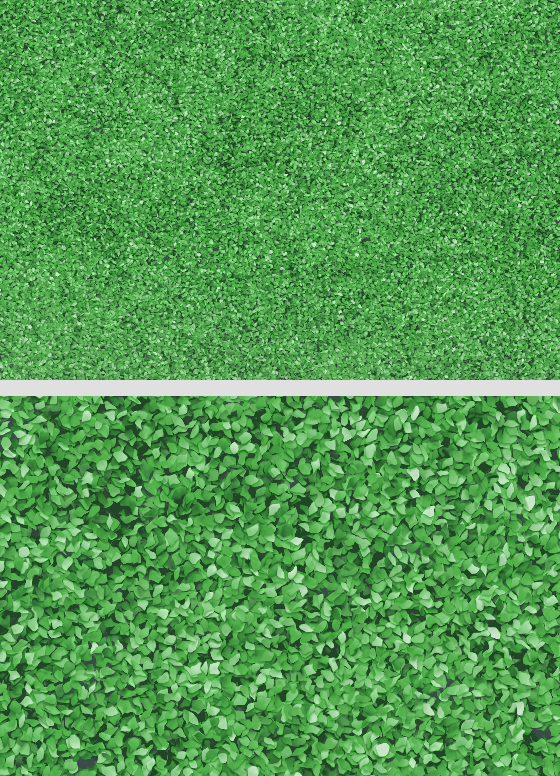
Top, the full canvas; bottom, a detail of the centre.
Reproduce this texture procedurally as a Shadertoy shader.

```glsl
// Artificial turf seen from above: a dense pile of tiny ragged green flakes.
// Layers of randomly turned flakes are stacked from dark to light, each
// casting a soft shadow; a tone ramp then turns the pile into colour.

vec3 hash3(vec3 p) {
    p = fract(p * vec3(0.1031, 0.1030, 0.0973));
    p += dot(p, p.yxz + 33.33);
    return fract((p.xxy + p.yxx) * p.zyx);
}

float valueNoise(vec2 p) {
    vec2 cell = floor(p), f = fract(p);
    f = f * f * (3.0 - 2.0 * f);
    float a = hash3(vec3(cell, 7.0)).x;
    float b = hash3(vec3(cell + vec2(1, 0), 7.0)).x;
    float c = hash3(vec3(cell + vec2(0, 1), 7.0)).x;
    float d = hash3(vec3(cell + vec2(1, 1), 7.0)).x;
    return mix(mix(a, b, f.x), mix(c, d, f.x), f.y);
}

// Tone 0 is a deep gap, 1 a lit flake, and above that a pale glint.
vec3 turfColor(float tone) {
    vec3 gap = vec3(0.13, 0.27, 0.15);
    vec3 shade = vec3(0.18, 0.44, 0.19);
    vec3 mid = vec3(0.23, 0.56, 0.23);
    vec3 lit = vec3(0.33, 0.70, 0.30);
    vec3 pale = vec3(0.48, 0.78, 0.47);
    vec3 glint = vec3(0.74, 0.90, 0.74);
    vec3 color = mix(gap, shade, clamp(tone / 0.16, 0.0, 1.0));
    color = mix(color, mid, clamp((tone - 0.16) / 0.25, 0.0, 1.0));
    color = mix(color, lit, clamp((tone - 0.41) / 0.27, 0.0, 1.0));
    color = mix(color, pale, clamp((tone - 0.76) / 0.20, 0.0, 1.0));
    return mix(color, glint, clamp((tone - 1.0) / 0.35, 0.0, 1.0));
}

// Distance to a flake's edge: halfway between an ellipse and a diamond.
float flakeDistance(vec2 q, vec2 radius) {
    vec2 s = abs(q) / radius;
    return (0.5 * length(s) + 0.45 * (s.x + s.y) - 1.0) * radius.y;
}

// Returns tone in x and greyness in y for a point in grain units.
vec2 flakePile(vec2 p, float pixel) {
    vec2 pile = vec2(0.0, 0.3);
    for (int layer = 0; layer < 6; layer++) {
        float height = float(layer);
        vec2 g = p + height * vec2(0.37, 0.61);
        vec2 home = floor(g);
        for (int k = 0; k < 9; k++) {
            vec2 cell = home + vec2(k % 3 - 1, k / 3 - 1);
            vec3 place = hash3(vec3(cell, height * 17.0 + 3.0));
            vec3 look = hash3(vec3(cell, height * 17.0 + 11.0));
            if (look.x > 0.82) continue;

            float angle = (place.z - 0.5) * 3.14159;
            vec2 axis = vec2(cos(angle), sin(angle));
            mat2 turn = mat2(axis.x, -axis.y, axis.y, axis.x);
            vec2 offset = g - cell - place.xy;
            vec2 q = turn * offset;
            vec2 radius = vec2(0.52 + 0.26 * look.x, 0.28 + 0.17 * look.z);

            // Shadow falls just below the flake.
            vec2 below = turn * (offset + vec2(0.0, 0.16));
            float shadow = 1.0 - smoothstep(-0.12, 0.18, flakeDistance(below, radius));
            pile.x *= 1.0 - 0.42 * shadow;

            float tone = -0.15 + 0.105 * height + look.y * (0.45 + 0.06 * height);
            tone += 0.22 * q.x + 0.2 * step(0.965, look.z);
            float cover = 1.0 - smoothstep(-0.5 * pixel, 0.5 * pixel, flakeDistance(q, radius));
            pile = mix(pile, vec2(tone, fract(look.z * 7.0)), cover);
        }
    }
    return pile;
}

void mainImage(out vec4 fragColor, in vec2 fragCoord) {
    vec2 uv = fragCoord / iResolution.xy;
    vec2 p = fragCoord / iResolution.y;

    // Warping the plane makes the flake outlines ragged.
    float grains = 108.0;
    vec2 g = p * grains;
    vec2 warp = vec2(valueNoise(g * 1.6 + 5.0), valueNoise(g * 1.6 + 60.0)) - 0.5;
    vec2 pile = flakePile(g + 0.5 * warp, grains / iResolution.y);

    // Broad patches, loose tufts, faint rows and fine fibres.
    float patches = valueNoise(p * 5.0) + 0.8 * valueNoise(p * 13.0 + 9.0) - 0.9;
    float tufts = valueNoise(p * 42.0 + 31.0) - 0.5;
    float rows = valueNoise(p * vec2(4.0, 38.0) + 20.0) - 0.5;
    float fibres = valueNoise(p * 250.0) - 0.5;
    float tone = pile.x + 0.11 + 0.09 * patches + 0.17 * tufts;
    tone += 0.07 * rows + 0.16 * fibres;

    // Deepen the shadows more than the lights, then veil the lower edge.
    tone -= 0.56;
    tone = 0.49 + tone * (tone < 0.0 ? 1.65 : 1.10);
    float haze = 1.0 - smoothstep(0.0, 0.4, uv.y + 0.12 * uv.x);
    tone = mix(tone, 0.58, 0.12 * haze);

    vec3 color = turfColor(tone);
    color += vec3(0.06, 0.0, 0.06) * smoothstep(0.6, 1.0, pile.y);
    color += vec3(0.04, 0.01, 0.04) * haze;

    // Rare violet-grey backing shows through the deepest gaps.
    float bare = smoothstep(0.80, 0.90, valueNoise(p * 32.0 + 50.0));
    bare *= 1.0 - smoothstep(0.0, 0.16, tone);
    color = mix(color, vec3(0.28, 0.30, 0.35), 0.7 * bare);

    fragColor = vec4(color, 1.0);
}
```
